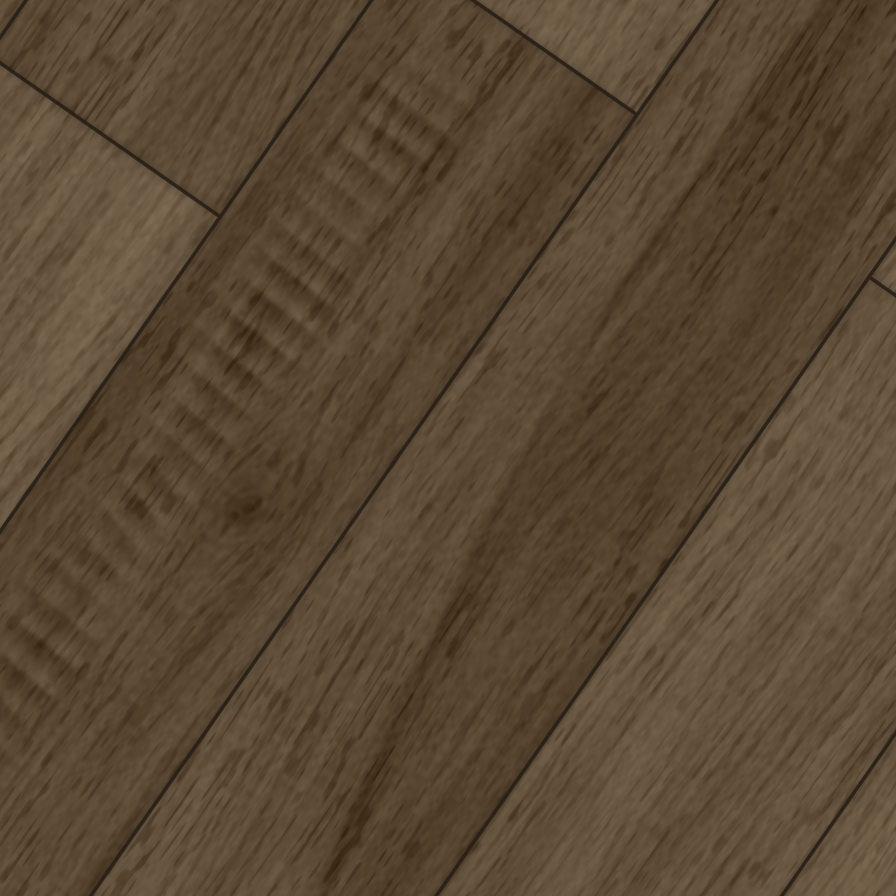
Write a Shadertoy shader that draws this texture.

```glsl
// Diagonal brown wood planks with staggered joints, fine grain, a knot and saw marks.

const vec2  ALONG = vec2(0.573, 0.8195);     // direction of the boards
const float BOARD_WIDTH = 0.316;
const float BOARD_LENGTH = 1.45;
const vec2  FIRST_JOINT = vec2(1.122, -0.233); // corner of row 0 (along, across)
const float STAGGER = 0.36;
const float SEAM_HALF_WIDTH = 0.0017;

const vec3 DARK_WOOD  = vec3(0.27, 0.20, 0.12);
const vec3 LIGHT_WOOD = vec3(0.45, 0.38, 0.29);
const vec3 SEAM_COLOR = vec3(0.15, 0.115, 0.085);

// Lightness of the boards below and above the joint, for rows -2 to 3
const float LOWER_TONE[6] = float[6](0.60, 0.86, 0.46, 0.47, 0.76, 0.84);
const float UPPER_TONE[6] = float[6](0.60, 0.62, 0.84, 0.45, 0.84, 0.80);

const vec2  KNOT = vec2(0.515, -0.024);
const float SAW_CENTER = -0.120;
const float SAW_PERIOD = 0.038;

float hash(vec2 p) {
    return fract(sin(dot(p, vec2(127.1, 311.7))) * 43758.5453);
}

float noise(vec2 p) {
    vec2 i = floor(p), f = fract(p);
    f = f * f * (3.0 - 2.0 * f);
    return mix(mix(hash(i), hash(i + vec2(1, 0)), f.x),
               mix(hash(i + vec2(0, 1)), hash(i + vec2(1, 1)), f.x), f.y);
}

float fbm(vec2 p) {
    float sum = 0.0, amp = 0.5;
    for (int i = 0; i < 4; i++) {
        sum += amp * noise(p);
        p = p * 2.03 + 17.3;
        amp *= 0.5;
    }
    return sum / 0.9375;
}

// Lightness change from streaks, growth lines, pores and speckle
float woodGrain(vec2 q, float seed, float figure) {
    q += vec2(seed * 7.3, seed * 3.1);
    q.y += 0.025 * (noise(q * vec2(2.5, 5.0)) - 0.5) + 0.05 * (seed - 0.5) * q.x;
    float streaks = fbm(q * vec2(2.2, 24.0)) - 0.5;
    float fibres = noise(q * vec2(9.0, 120.0)) - 0.5;
    float phase = q.y * 58.0 + 5.0 * noise(q * vec2(1.8, 8.0));
    float lines = smoothstep(0.2, 1.0, sin(6.2832 * phase)) * noise(q * vec2(5.0, 30.0));
    float pores = smoothstep(0.60, 0.85, noise(q * vec2(38.0, 235.0)));
    pores *= 0.4 + 0.9 * noise(q * vec2(4.0, 14.0) + 5.0);
    float speckle = noise(q * vec2(130.0, 270.0)) - 0.5;
    return 0.62 * streaks + 0.24 * fibres - figure * lines - 0.34 * pores + 0.26 * speckle;
}

// Dark ringed knot
float knotShade(vec2 q) {
    vec2 k = (q - KNOT) * vec2(1.0, 1.7);
    k += 0.02 * (vec2(noise(q * 28.0), noise(q * 28.0 + 9.0)) - 0.5);
    float r = length(k);
    float rings = 0.5 + 0.5 * sin(r * 420.0);
    return 0.50 * exp(-r * r * 2200.0) + (0.12 + 0.10 * rings) * exp(-r * r * 260.0);
}

// Row of shallow cross cuts left by a saw
float sawShade(vec2 q) {
    float wobble = noise(q * vec2(7.0, 12.0)) - 0.5;
    float f = fract((q.x + 0.018 * wobble + 0.1 * (q.y - SAW_CENTER)) / SAW_PERIOD);
    float cut = smoothstep(0.0, 0.7, f) * (1.0 - smoothstep(0.75, 1.0, f));
    float band = 1.0 - smoothstep(0.025, 0.075, abs(q.y - SAW_CENTER + 0.03 * wobble));
    float ends = smoothstep(0.05, 0.2, q.x) * (1.0 - smoothstep(0.95, 1.08, q.x));
    return band * ends * (cut - 0.3) * (0.12 + 0.42 * noise(q * vec2(12.0, 16.0) + 3.0));
}

// Curved dark heartwood, sharp on one side and fading on the other
float heartShade(vec2 q) {
    float d = q.y - 0.178 - 0.14 * (q.x - 1.13) * (q.x - 1.13);
    d += 0.016 * (fbm(q * vec2(6.0, 12.0)) - 0.5);
    float core = exp(-d * d * 30000.0);
    float fade = smoothstep(-0.012, 0.006, d) * exp(-max(d, 0.0) * 14.0);
    return 0.16 * core + 0.24 * fade - 0.16 * smoothstep(0.0, -0.09, d) * (1.0 - 0.6 * q.x);
}

void mainImage(out vec4 fragColor, in vec2 fragCoord) {
    vec2 p = fragCoord / iResolution.y;
    float pixel = 1.0 / iResolution.y;
    vec2 q = vec2(dot(p, ALONG), dot(p, vec2(ALONG.y, -ALONG.x)));

    // Board layout
    float across = (q.y - FIRST_JOINT.y) / BOARD_WIDTH;
    float row = floor(across);
    float along = (q.x - FIRST_JOINT.x - STAGGER * sin(row * 1.5708)) / BOARD_LENGTH;
    float board = floor(along);
    float seed = hash(vec2(row + 11.0, board + 5.0));
    int index = int(clamp(row + 2.0, 0.0, 5.0));
    float tone = board < 0.0 ? LOWER_TONE[index] : UPPER_TONE[index];

    // Grain bends around the knot, and single boards carry their own marks
    vec2 g = q;
    bool sawnBoard = row == 0.0 && board < 0.0;
    if (sawnBoard) {
        vec2 k = q - KNOT;
        g.y -= 0.6 * k.y * exp(-dot(k * k, vec2(90.0, 350.0)));
        float edge = q.y - 0.03;
        tone -= knotShade(q) + sawShade(q);
        tone -= 0.20 * exp(-edge * edge * 1500.0) * smoothstep(0.1, 0.6, q.x);
    }
    if (row == 1.0) tone -= heartShade(q);
    tone += woodGrain(g, seed, tone > 0.55 ? 0.30 : 0.14);
    vec3 color = mix(DARK_WOOD, LIGHT_WOOD, clamp(tone, -0.35, 1.3));

    // Seams with a soft shadow
    float sideGap = (0.5 - abs(fract(across) - 0.5)) * BOARD_WIDTH;
    float endGap = (0.5 - abs(fract(along) - 0.5)) * BOARD_LENGTH;
    float gap = min(sideGap, endGap);
    color *= 1.0 - 0.18 * exp(-gap * 220.0);
    float seam = 1.0 - smoothstep(SEAM_HALF_WIDTH - 0.5 * pixel, SEAM_HALF_WIDTH + pixel, gap);
    fragColor = vec4(mix(color, SEAM_COLOR, 0.88 * seam), 1.0);
}
```
